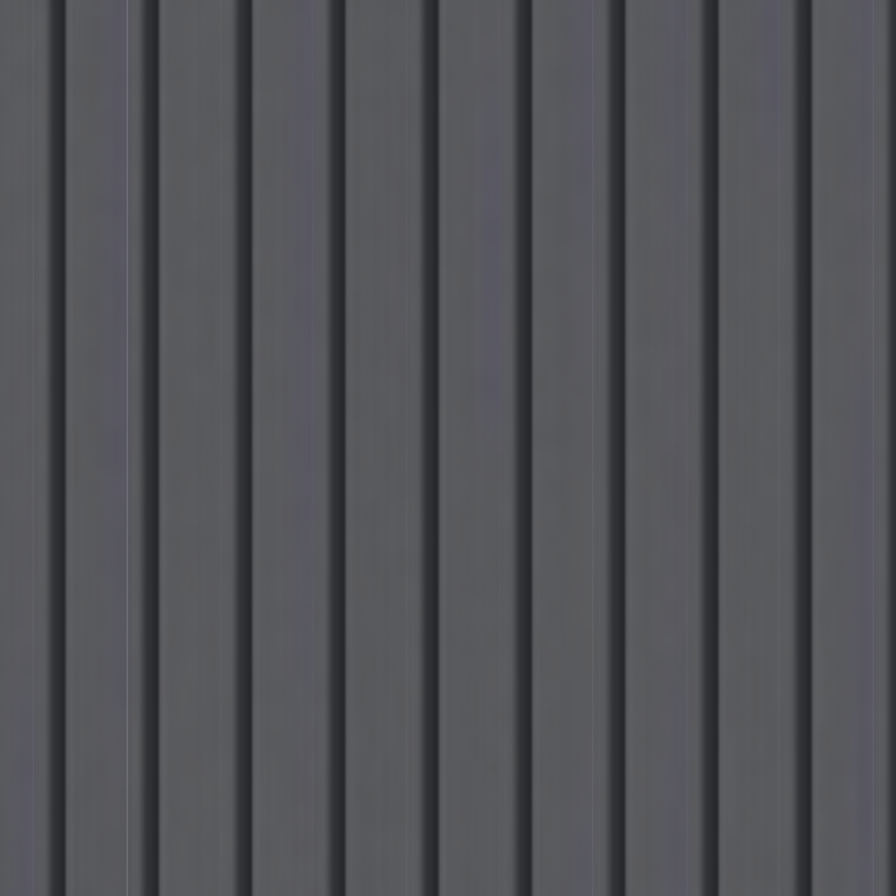
Give the GLSL for this texture, as a three.js fragment shader.

```glsl
// Dark grey vertical metal slats parted by soft-shadowed grooves.
varying vec2 vUv;

// Layout across the canvas
const float PITCH = 0.1041;
const float FIRST_SLAT = 0.0765;

// Profile positions within one pitch, 0 to 1
const float SHADE_START = 0.73;
const float GROOVE_START = 0.86;
const float GROOVE_END = 0.945;
const float LIP_START = 0.995;
const float SCRATCH_POS = 0.63;
const float SCRATCH_WIDTH = 0.014;
const float BRIGHT_SLAT = 0.0;

// Colours
const vec3 FACE = vec3(0.350, 0.353, 0.364);
const vec3 GROOVE_LIT = vec3(0.188, 0.194, 0.204);
const vec3 GROOVE_DARK = vec3(0.150, 0.156, 0.168);
const vec3 BLUE_TINT = vec3(-0.004, -0.010, 0.020);

// Wear
const float SCRATCH_FAINT = 0.030;
const float SCRATCH_STRONG = 0.095;
const float STREAK_AMOUNT = 0.010;
const float MOTTLE_AMOUNT = 0.009;

float hash(vec2 p) {
  return fract(sin(dot(p, vec2(127.1, 311.7))) * 43758.5453);
}

float noise(vec2 p) {
  vec2 i = floor(p);
  vec2 f = fract(p);
  f = f * f * (3.0 - 2.0 * f);
  return mix(mix(hash(i), hash(i + vec2(1.0, 0.0)), f.x),
             mix(hash(i + vec2(0.0, 1.0)), hash(i + vec2(1.0, 1.0)), f.x), f.y);
}

// Soft vertical line of unit height
float line(float u, float center, float width) {
  return 1.0 - smoothstep(0.0, width, abs(u - center));
}

void main() {
  float s = (vUv.x - FIRST_SLAT) / PITCH;
  float slat = floor(s);
  float u = fract(s);

  // Painted face: tone per slat, fine vertical streaks and faint mottling
  vec3 color = FACE + (hash(vec2(slat, 3.0)) - 0.5) * 0.006;
  color += (noise(vec2(vUv.x * 220.0, vUv.y * 1.5)) - 0.5) * STREAK_AMOUNT;
  color += (noise(vUv * vec2(60.0, 35.0)) - 0.5) * MOTTLE_AMOUNT;

  // Bluish sheen that drifts along some slats
  float sheen = smoothstep(0.25, 0.55, u) * (1.0 - smoothstep(0.60, 0.72, u));
  float drift = smoothstep(0.35, 0.75, noise(vec2(slat * 7.3 + 2.0, vUv.y * 3.0)));
  color += BLUE_TINT * sheen * drift;

  // Thin bright crease, strongest on one slat
  float strong = 1.0 - step(0.5, abs(slat - BRIGHT_SLAT));
  float shift = (hash(vec2(slat, 9.0)) - 0.5) * 0.04 * (1.0 - strong);
  float faint = SCRATCH_FAINT * (0.4 + 0.6 * hash(vec2(slat, 5.0)));
  float crease = line(u, SCRATCH_POS + shift, SCRATCH_WIDTH);
  color += crease * mix(faint, SCRATCH_STRONG, strong);
  color += line(u, SCRATCH_POS + shift + 0.07, SCRATCH_WIDTH) * faint * 0.4;

  // Slight light on the lip beside the groove
  color += line(u, 0.03, 0.04) * 0.012;

  // Groove: gradual shade on the left, crisp edge on the right
  float shade = smoothstep(SHADE_START, GROOVE_START, u);
  shade *= 1.0 - smoothstep(GROOVE_END, LIP_START, u);
  vec3 groove = mix(GROOVE_LIT, GROOVE_DARK, smoothstep(GROOVE_START, GROOVE_END, u));
  color = mix(color, groove, shade);

  gl_FragColor = vec4(color, 1.0);
}
```
